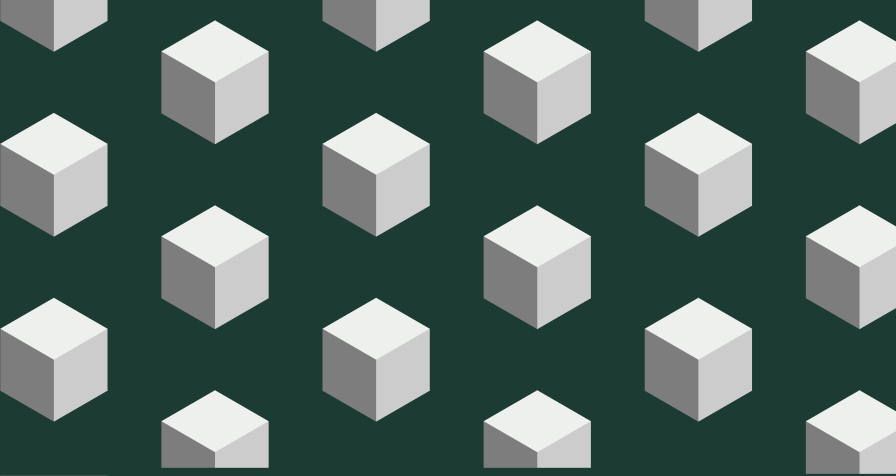
A Shadertoy shader for this pattern:

```glsl
// Staggered columns of grey isometric cubes on a dark green ground.

// Smooth coverage of the region where the signed distance is negative.
float coverage(float dist) {
    return clamp(0.5 - dist * iResolution.y, 0.0, 1.0);
}

// Signed distance to a hexagon with vertices at top and bottom.
float hexagon(vec2 p, float halfWidth) {
    p = abs(p);
    return max(p.x, dot(p, vec2(0.5, 0.8660254))) - halfWidth;
}

// Three flat faces meeting at the centre of the cube.
vec3 cubeFaces(vec2 p) {
    vec3 sides = mix(vec3(0.80), vec3(0.49), coverage(p.x));
    float topEdge = 0.5 * abs(p.x) - 0.8660254 * p.y;
    return mix(sides, vec3(0.93, 0.94, 0.93), coverage(topEdge));
}

void mainImage(out vec4 fragColor, in vec2 fragCoord) {
    vec2 uv = fragCoord / iResolution.y;

    // Columns, with every second one lowered by half a period
    float column = floor((uv.x - 0.1132) / 0.3385 + 0.5);
    vec2 local = uv - vec2(0.1132 + 0.3385 * column, 0.6328);
    local.y += 0.19425 * mod(column, 2.0);
    local.y -= 0.3885 * floor(local.y / 0.3885 + 0.5);

    // Cubes, trimmed just above the lower border
    float trim = column < 4.5 ? 0.0172 : 0.0045;
    float cube = coverage(hexagon(local, 0.1127)) * coverage(trim - uv.y);
    vec3 color = mix(vec3(0.11, 0.23, 0.20), cubeFaces(local), cube);

    // Faint sliver under the first column
    float sliver = coverage(max(abs(local.x) - 0.1127, uv.y - 0.0025));
    color = mix(color, vec3(0.49), 0.3 * sliver * (1.0 - step(0.5, column)));

    fragColor = vec4(color, 1.0);
}
```
